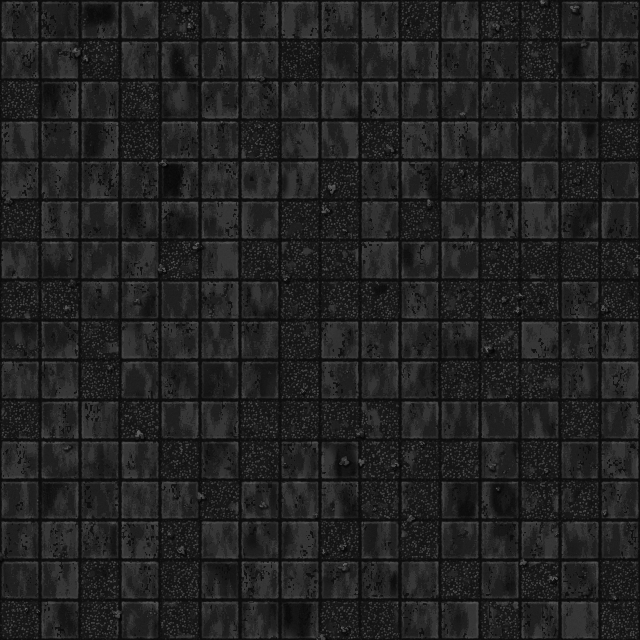
Write a WebGL 2 fragment shader that draws this texture.

```glsl
#version 300 es
precision highp float;
// Dark square tiles in a grid: streaked faces, bevelled rims, gritty worn tiles and loose stone chips.
uniform vec2 u_resolution;
out vec4 fragColor;

const float TILES = 16.0;        // repeats across and down
const float GROUT_HALF = 0.038;  // half width of the joint, in tiles
const float CORNER = 0.035;      // corner radius of a tile
const float RIM_WIDTH = 0.026;   // bevel highlight
const float GRIT_SHARE = 0.25;   // share of worn, gritty tiles
const float GRAINS = 15.0;       // grains across a gritty tile
const float GROUT_TONE = 0.05;
const float DARK_TONE = 0.122;
const float MID_TONE = 0.165;
const float LIGHT_TONE = 0.212;
const float RIM_TONE = 0.115;

float hash(vec2 p) {
  vec3 q = fract(vec3(p.xyx) * vec3(0.1031, 0.103, 0.0973));
  q += dot(q, q.yzx + 33.33);
  return fract((q.x + q.y) * q.z);
}

vec2 hash2(vec2 p) { return vec2(hash(p + 17.3), hash(p + 61.7)); }

float noise(vec2 p) {
  vec2 i = floor(p), f = fract(p);
  f = f * f * (3.0 - 2.0 * f);
  return mix(mix(hash(i), hash(i + vec2(1, 0)), f.x),
             mix(hash(i + vec2(0, 1)), hash(i + vec2(1, 1)), f.x), f.y);
}

float fbm(vec2 p) {
  float sum = 0.0, amp = 0.5;
  for (int i = 0; i < 4; i++) {
    sum += amp * noise(p);
    p = p * 2.1 + 7.7;
    amp *= 0.5;
  }
  return sum / 0.9375;
}

float roundedBox(vec2 p, float halfSize, float radius) {
  vec2 q = abs(p) - halfSize + radius;
  return length(max(q, 0.0)) + min(max(q.x, q.y), 0.0) - radius;
}

// Flat-toned vertical streaks with ragged borders, plus a soft stain
float faceTone(vec2 p, vec2 id) {
  vec2 seed = hash2(id) * 90.0;
  float streak = fbm(p * vec2(6.0, 2.2) + seed) + 0.16 * (noise(p * 34.0 + seed) - 0.5);
  streak += 0.14 * (hash(id + 5.1) - 0.5);
  float tone = mix(DARK_TONE, MID_TONE, smoothstep(0.42, 0.47, streak));
  tone = mix(tone, LIGHT_TONE, smoothstep(0.57, 0.62, streak));
  float stain = smoothstep(0.55, 0.85, noise(p * vec2(2.2, 1.2) + seed.yx));
  tone *= 1.0 - stain * 0.65 * hash(id + 9.4);
  // Small black pits gathered along some streaks
  float pitArea = smoothstep(0.6, 0.72, noise(p * vec2(5.0, 2.0) + seed + 31.0));
  float pit = smoothstep(0.68, 0.76, noise(p * vec2(24.0, 18.0) + seed));
  return mix(tone, 0.045, pit * pitArea * 0.85) + 0.022 * (noise(p * 45.0 + seed) - 0.5);
}

// Rounded grains of varied brightness
float gritTone(vec2 p) {
  vec2 g = p * GRAINS, cell = floor(g);
  float tone = 0.085;
  for (int y = -1; y <= 1; y++)
    for (int x = -1; x <= 1; x++) {
      vec2 c = cell + vec2(x, y), off = g - c - hash2(c);
      float dome = 1.0 - smoothstep(0.1, 0.75, length(off));
      float light = 0.75 + 0.5 * clamp(off.y - off.x, -0.6, 0.6);
      tone = max(tone, dome * light * mix(0.12, 0.36, hash(c + 3.9)));
    }
  return tone * (0.75 + 0.5 * fbm(p * 5.0));
}

// Angular stones with a drop shadow, mostly around gritty tiles
float addChips(float tone, vec2 p, float px) {
  vec2 cell = floor(p);
  for (int y = -1; y <= 1; y++)
    for (int x = -1; x <= 1; x++)
      for (int k = 0; k < 2; k++) {
        vec2 c = cell + vec2(x, y), key = c + float(k) * 37.0;
        float chance = hash(c) < GRIT_SHARE ? 0.36 : 0.06;
        if (hash(key + 11.2) > chance) continue;
        vec2 off = p - c - hash2(key + 23.0);
        float size = mix(0.05, 0.13, hash(key + 41.0));
        float turn = atan(off.y, off.x) + hash(key) * 6.28;
        float edge = size * (0.8 + 0.17 * sin(turn * 3.0) + 0.13 * sin(turn * 5.0 + 1.0));
        float shadow = length(off - vec2(0.02, -0.035)) - edge * 1.2;
        tone *= mix(0.35, 1.0, smoothstep(-0.03, 0.05, shadow));
        float facet = floor(turn * 0.8 + 2.0 * length(off) / size);
        float stone = mix(0.1, 0.34, hash(key + facet)) + 0.5 * (off.y - off.x);
        stone *= 0.75 + 0.5 * noise(p * 40.0);
        tone = mix(tone, stone, 1.0 - smoothstep(-px, px, length(off) - edge));
      }
  return tone;
}

void main() {
  vec2 p = gl_FragCoord.xy / u_resolution * TILES;
  float px = TILES / u_resolution.y;
  vec2 id = floor(p), local = fract(p) - 0.5;

  // Tile outline with slightly chipped edges
  float d = roundedBox(local, 0.5 - GROUT_HALF, CORNER) + 0.022 * (noise(p * 22.0) - 0.5);
  float inside = 1.0 - smoothstep(-0.012 - px * 0.5, 0.012 + px * 0.5, d);

  // Wear: whole gritty tiles, with patches eating into others
  float worn = hash(id) < GRIT_SHARE ? 0.3 : -0.16;
  float grit = smoothstep(0.56, 0.68, fbm(p * 3.0 + 50.0) + worn);

  float grains = gritTone(p);
  float tone = mix(faceTone(local, id), grains, grit);

  // Bevel: bright near the rim, strongest at the top
  float rim = exp(-pow((d + 0.033) / RIM_WIDTH, 2.0));
  float facing = 0.55 + 0.45 * smoothstep(0.3, 0.46, local.y);
  float rimWear = 0.35 + 0.9 * noise(p * 6.0 + 80.0);
  tone += RIM_TONE * rim * facing * rimWear * (1.0 - 0.85 * grit);

  float joint = GROUT_TONE + 0.03 * (noise(p * 30.0) - 0.5);
  joint = mix(joint, grains * 0.65, grit * 0.5);
  tone = addChips(mix(joint, tone, inside), p, px);
  fragColor = vec4(vec3(clamp(tone, 0.0, 1.0)), 1.0);
}
```
